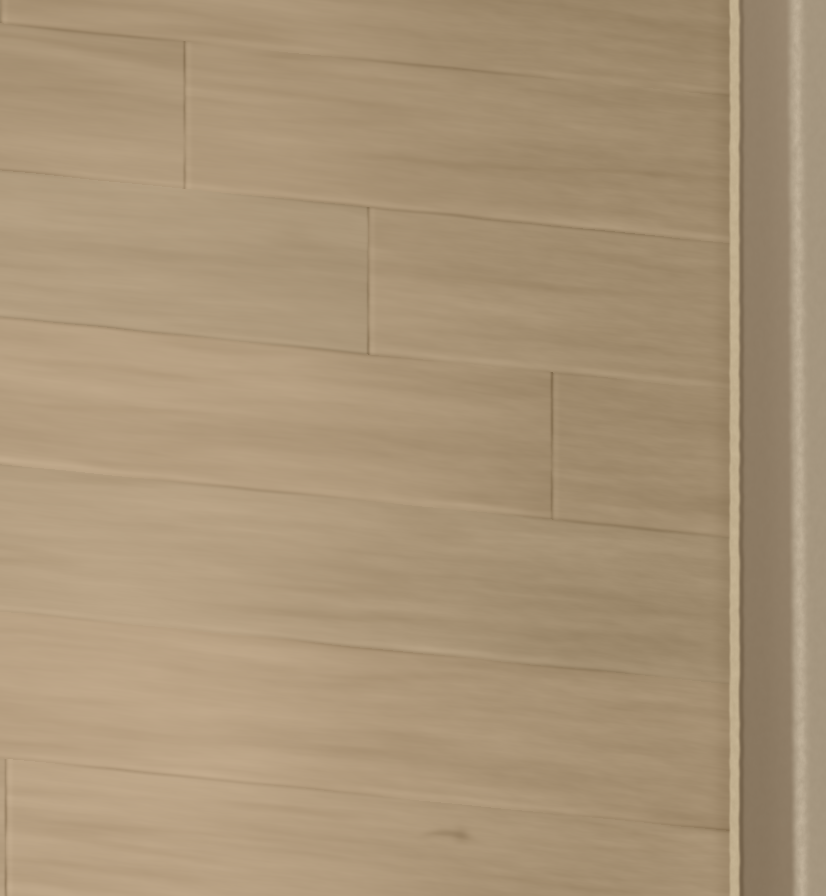
Give the GLSL for this texture, as a WebGL 2 fragment shader.

```glsl
#version 300 es
precision highp float;
// Pale oak planks seen at a slight tilt, with staggered end joints, beside a
// vertical trim of bright strip, shaded channel and rounded bead. Grain is
// gradient noise stretched along the boards and reseeded for every plank.
uniform vec2 u_resolution;
out vec4 fragColor;

vec2 hash2(vec2 p) {
  vec3 q = fract(p.xyx * vec3(0.1031, 0.1030, 0.0973));
  q += dot(q, q.yzx + 33.33);
  return fract((q.xx + q.yz) * q.zy);
}

vec2 cornerGradient(vec2 cell) {
  float angle = 6.2832 * hash2(cell).x;
  return vec2(cos(angle), sin(angle));
}

// Gradient noise, roughly -0.7 to 0.7
float noise(vec2 p) {
  vec2 i = floor(p), f = p - i;
  vec2 w = f * f * f * (f * (f * 6.0 - 15.0) + 10.0);
  vec2 e = vec2(1.0, 0.0);
  float low = mix(dot(cornerGradient(i), f), dot(cornerGradient(i + e), f - e), w.x);
  float high = mix(dot(cornerGradient(i + e.yx), f - e.yx),
                   dot(cornerGradient(i + 1.0), f - 1.0), w.x);
  return mix(low, high, w.y);
}

float fbm(vec2 p) {
  float sum = 0.0, gain = 1.0;
  for (int k = 0; k < 4; k++) {
    sum += gain * noise(p);
    p = p * 2.03 + 17.3;
    gain *= 0.55;
  }
  return sum;
}

// Soft line of the given half width, never thinner than a pixel
float line(float d, float halfWidth) {
  float w = max(halfWidth, 0.7 / u_resolution.y);
  return exp(-d * d / (w * w));
}

// Vertical band between two edges
float band(float x, float left, float right, float soft) {
  float s = max(soft, 0.7 / u_resolution.y);
  return smoothstep(left - s, left + s, x) * (1.0 - smoothstep(right - s, right + s, x));
}

vec3 planks(vec2 p) {
  // Boards run down to the right; rows are counted from the top
  float across = 1.0 - p.y - 0.1 * p.x + 0.0012 * noise(p * 14.0);
  float rowPos = (across - 0.026) / 0.164;
  float row = floor(rowPos);
  float seamDist = (rowPos - round(rowPos)) * 0.164;

  // Each row shifts its end joint by the same step
  float alongPos = (p.x - 0.206 - 0.205 * row) / 1.2245;
  float jointDist = (alongPos - round(alongPos)) * 1.2245;
  vec2 seed = hash2(vec2(row + 20.0, floor(alongPos) + 9.0));

  // Broad figure, long streaks and short fibres
  vec2 g = vec2(p.x, across + 0.012 * noise(p * vec2(3.0, 5.0) + seed * 40.0));
  vec2 shift = seed * 60.0;
  float figure = fbm(g * vec2(1.6, 17.0) + shift);
  float streak = fbm(g * vec2(3.5, 52.0) + shift.yx);
  float fibre = fbm(vec2(p.x, across - 0.06 * p.x) * vec2(28.0, 110.0) + shift);
  float vein = smoothstep(0.18, 0.0, abs(noise(g * vec2(2.0, 24.0) + shift.yx + 5.0)));

  // Light falls off toward the top and the right
  float light = 0.78 - 0.62 * smoothstep(0.1, 0.85, p.x) - 0.36 * smoothstep(0.66, 1.05, p.y);
  light += 0.1 * smoothstep(0.4, 0.0, p.y) + 0.2 * noise(p * 2.3 + 4.0);
  vec3 color = mix(vec3(0.61, 0.53, 0.415), vec3(0.735, 0.645, 0.53), light);
  color += vec3(0.010, 0.004, 0.002) * (seed.x - 0.5) * 2.0;
  float rough = 0.006 + 0.010 * smoothstep(0.25, 0.75, p.x);
  color += 0.028 * figure + 0.024 * streak + rough * fibre;
  color -= vec3(0.020, 0.021, 0.022) * vein * smoothstep(-0.25, 0.4, noise(p * vec2(4.0, 9.0)));

  // Seams come and go; the lit arris sits just beside them
  float wear = smoothstep(-0.35, 0.4, noise(vec2(p.x * 5.0, round(rowPos) * 7.3)));
  color -= 0.065 * wear * line(seamDist, 0.0022);
  color += 0.026 * (1.0 - 0.5 * wear) * line(seamDist + 0.005, 0.004);
  float jointWear = 0.55 + 0.8 * noise(vec2(row * 5.7, p.y * 22.0));
  color -= 0.12 * jointWear * line(jointDist, 0.0017);
  color += 0.018 * line(jointDist - 0.005, 0.003);

  // One small knot with a curled tail
  vec2 k = p - vec2(0.515, 0.068);
  float tail = line(k.y + 0.25 * k.x + 6.0 * k.x * k.x, 0.004) * smoothstep(0.04, 0.0, abs(k.x + 0.015));
  color -= 0.07 * tail + 0.05 * exp(-dot(k, k) / 0.00007);

  // Contact shadow along the trim
  return color - 0.035 * smoothstep(0.022, 0.0, 0.814 - p.x);
}

vec3 trim(vec3 color, vec2 p) {
  float x = p.x + 0.0010 * noise(p * vec2(20.0, 70.0));
  float beadX = x - 0.006 * (1.0 - p.y);
  float grit = fbm(p * vec2(130.0, 90.0));

  vec3 channel = mix(vec3(0.53, 0.46, 0.37), vec3(0.575, 0.505, 0.415), p.y);
  channel += 0.02 * smoothstep(0.85, 0.88, x) + 0.006 * grit;
  color = mix(color, channel, smoothstep(0.822, 0.827, x));

  vec3 strip = vec3(0.76, 0.69, 0.565) + 0.025 * grit;
  color = mix(color, strip, band(x, 0.8145, 0.8250, 0.0018));
  color -= 0.08 * line(x - 0.828, 0.0025);

  vec3 wall = vec3(0.645, 0.585, 0.495) + 0.010 * grit;
  color = mix(color, wall, smoothstep(0.876, 0.884, beadX));
  return color + (0.085 + 0.035 * grit) * line(beadX - 0.889, 0.0065);
}

void main() {
  vec2 p = gl_FragCoord.xy / u_resolution.y;
  fragColor = vec4(clamp(trim(planks(p), p), 0.0, 1.0), 1.0);
}
```
